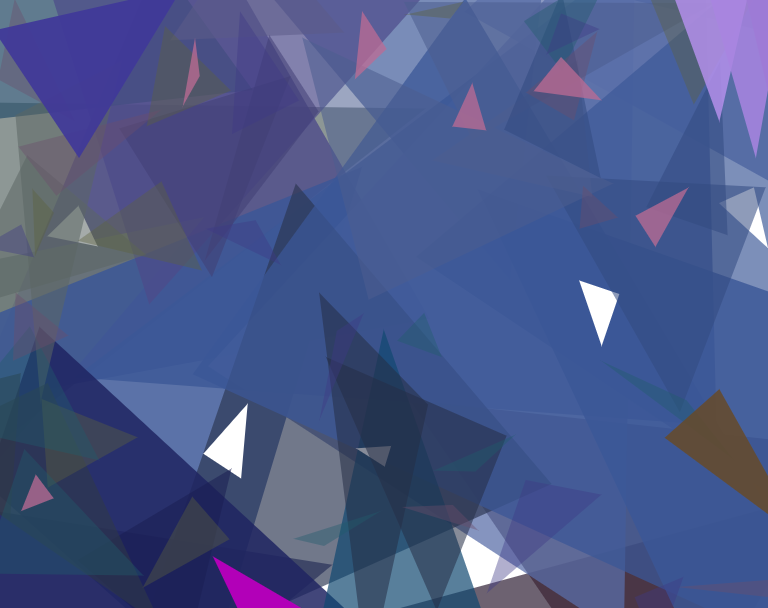
Write a Shadertoy shader that draws this background.

```glsl
// Overlapping translucent triangles in blue, lavender and slate over white.

const float TAU = 6.2831853;

vec3 hash3(float n) {
    vec3 q = fract(vec3(n) * vec3(0.1031, 0.1030, 0.0973));
    q += dot(q, q.yzx + 33.33);
    return fract((q.xxy + q.yzz) * q.zyx);
}

// Signed distance to the line a-b, positive on its right side.
float edgeDistance(vec2 p, vec2 a, vec2 b) {
    vec2 e = normalize(b - a);
    return dot(p - a, vec2(e.y, -e.x));
}

float triangleMask(vec2 p, vec2 a, vec2 b, vec2 c) {
    float winding = sign((b.x - a.x) * (c.y - a.y) - (b.y - a.y) * (c.x - a.x));
    float d = max(edgeDistance(p, a, b) * winding,
              max(edgeDistance(p, b, c) * winding, edgeDistance(p, c, a) * winding));
    return clamp(0.5 - d * iResolution.y, 0.0, 1.0);
}

// Irregular triangle around a centre; spread sets how uneven its corners are.
float shard(vec2 p, vec2 center, float radius, float spread, float seed) {
    vec3 turn = hash3(seed + 3.7) - 0.5;
    vec3 reach = radius * (1.0 + spread * (hash3(seed + 9.1) - 0.5));
    vec3 angle = TAU * (hash3(seed + 5.3).x + vec3(0.0, 1.0, 2.0) / 3.0 + 0.25 * spread * turn);
    return triangleMask(p, center + reach.x * vec2(cos(angle.x), sin(angle.x)),
                           center + reach.y * vec2(cos(angle.y), sin(angle.y)),
                           center + reach.z * vec2(cos(angle.z), sin(angle.z)));
}

// Dark sheets below, grey-teal at the left, lavender and blue elsewhere.
vec3 sheetColor(vec2 c, float aspect, vec3 h) {
    float x = c.x / aspect;
    if (c.y < 0.32 + 0.1 * (h.x - 0.5)) {
        vec3 left = mix(vec3(0.12, 0.14, 0.38), vec3(0.22, 0.26, 0.32), step(0.4, h.y));
        vec3 middle = mix(vec3(0.17, 0.21, 0.32), vec3(0.06, 0.28, 0.44), step(0.65, h.y));
        vec3 right = mix(vec3(0.26, 0.15, 0.21), vec3(0.20, 0.14, 0.22), h.y);
        return x < 0.35 ? left : x < 0.68 ? middle : right;
    }
    if (x < 0.18)
        return mix(vec3(0.42, 0.47, 0.46), vec3(0.19, 0.33, 0.43), step(0.7, c.y));
    vec3 lavender = mix(vec3(0.42, 0.42, 0.63), vec3(0.30, 0.29, 0.54), step(0.5, h.y));
    vec3 blue = mix(vec3(0.35, 0.43, 0.66), vec3(0.23, 0.34, 0.59), step(0.6, h.z));
    return mix(lavender, blue, step(0.5, 0.7 * x + 0.4 * h.z));
}

void mainImage(out vec4 fragColor, in vec2 fragCoord) {
    vec2 p = fragCoord / iResolution.y;
    float aspect = iResolution.x / iResolution.y;
    vec3 color = vec3(1.0);

    // Large sheets on a jittered grid, stacked in shuffled order.
    for (int i = 0; i < 20; i++) {
        int cell = (i * 7 + 3) % 20;
        float seed = float(cell) * 4.0 + 21.0;
        vec3 h = hash3(seed);
        vec2 center = vec2(float(cell % 5) * 0.25 * aspect, float(cell / 5) * 0.35 - 0.05);
        center += 0.16 * (h.xy - 0.5);
        float mask = shard(p, center, 0.42 + 0.2 * h.z, 0.6, seed);
        color = mix(color, sheetColor(center, aspect, hash3(seed + 1.5)), mask * (0.65 + 0.2 * h.y));
    }

    // Sharp white gaps between the sheets.
    for (int i = 0; i < 5; i++) {
        float seed = float(i) * 6.0 + 311.0;
        vec3 h = hash3(seed);
        vec2 center = vec2((float(i) + h.x) / 5.0 * aspect, 0.25 + 0.45 * h.y);
        color = mix(color, vec3(1.0), shard(p, center, 0.045 + 0.025 * h.z, 1.1, seed));
    }

    // Medium tinted panes.
    for (int i = 0; i < 16; i++) {
        float seed = float(i) * 5.0 + 127.0;
        vec3 h = hash3(seed);
        vec2 center = vec2(fract(float(i) * 0.618 + 0.1 * h.x) * aspect, h.y);
        float mask = shard(p, center, 0.13 + 0.14 * h.z, 1.0, seed);
        color = mix(color, 0.85 * sheetColor(center, aspect, hash3(seed + 2.5)), mask * 0.55);
    }

    // Small faint splinters: plum, olive, teal and indigo.
    for (int i = 0; i < 28; i++) {
        float seed = float(i) * 3.0 + 503.0;
        vec3 h = hash3(seed);
        vec2 center = vec2(pow(h.x, 1.3) * aspect, h.y);
        vec3 tint = i % 4 == 0 ? vec3(0.42, 0.30, 0.42) : i % 4 == 1 ? vec3(0.36, 0.38, 0.24)
                  : i % 4 == 2 ? vec3(0.12, 0.36, 0.42) : vec3(0.24, 0.22, 0.52);
        color = mix(color, tint, 0.4 * shard(p, center, 0.04 + 0.08 * h.z, 1.4, seed));
    }

    // A few pink chips.
    for (int i = 0; i < 6; i++) {
        float seed = float(i) * 7.0 + 701.0;
        vec3 h = hash3(seed);
        vec2 center = vec2((float(i) + h.x) / 6.0 * aspect, h.y);
        color = mix(color, vec3(0.74, 0.42, 0.58), 0.75 * shard(p, center, 0.03 + 0.03 * h.z, 1.2, seed));
    }

    // Lilac spikes hanging from the upper right corner.
    for (int i = 0; i < 3; i++) {
        float x = aspect - 0.16 + 0.06 * float(i);
        float mask = triangleMask(p, vec2(x, 1.02), vec2(x + 0.13, 1.02),
                                  vec2(x + 0.08, 0.80 - 0.06 * float(i)));
        color = mix(color, vec3(0.70, 0.56, 0.92) - 0.04 * float(i), 0.85 * mask);
    }

    // Saturated accents: indigo wedge, magenta tip, amber pane.
    color = mix(color, vec3(0.25, 0.22, 0.60), 0.92 * triangleMask(p,
        vec2(-0.01, 0.95), vec2(0.30, 1.02), vec2(0.13, 0.74)));
    color = mix(color, vec3(0.70, 0.00, 0.72), triangleMask(p,
        vec2(0.35, 0.085), vec2(0.40, -0.02), vec2(0.53, -0.02)));
    color = mix(color, vec3(0.40, 0.29, 0.16), 0.85 * triangleMask(p,
        vec2(aspect - 0.17, 0.28), vec2(aspect - 0.08, 0.36), vec2(aspect + 0.06, 0.11)));

    fragColor = vec4(color, 1.0);
}
```
